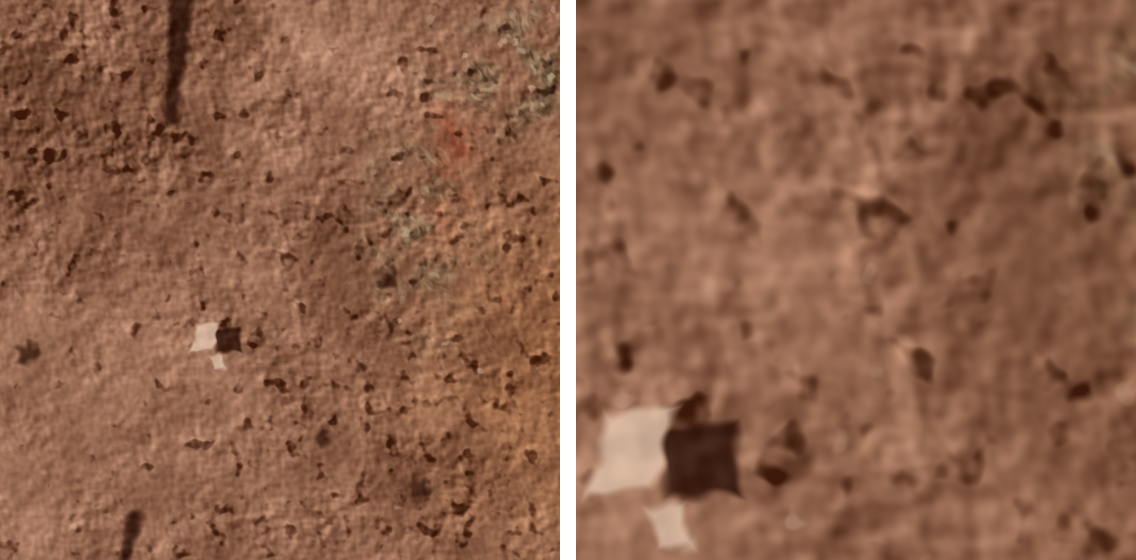
Left, the full canvas; right, a detail of the centre.
Write a Shadertoy shader that draws this texture.

```glsl
// Sunlit reddish bare soil with clods, pits, pale stones and sparse dry grass.
#define BASE_TONE 0.675
#define BROAD_CONTRAST 0.48
#define RELIEF 0.43
#define GRAIN 0.15
#define PIT_DEPTH 0.52
#define RIM_LIGHT 0.15
#define CLOD_SCALE 31.0
#define LIGHT_DIR vec2(-0.8, 0.6)
#define SOIL_DARK vec3(0.230, 0.095, 0.035)
#define SOIL_LIGHT vec3(0.710, 0.520, 0.415)
#define STONE_COLOR vec3(0.82, 0.69, 0.60)
#define SHADOW_COLOR vec3(0.20, 0.090, 0.05)

vec2 hash2(vec2 p) {
    vec3 q = fract(p.xyx * vec3(0.1031, 0.1030, 0.0973));
    q += dot(q, q.yzx + 33.33);
    return fract((q.xx + q.yz) * q.zy);
}

float corner(vec2 cell, vec2 offset) {
    float angle = 6.2832 * hash2(cell).x;
    return dot(vec2(cos(angle), sin(angle)), offset);
}

float gradientNoise(vec2 p) {
    vec2 i = floor(p), f = p - i, e = vec2(1, 0);
    vec2 u = f * f * f * (f * (f * 6.0 - 15.0) + 10.0);
    return mix(mix(corner(i, f), corner(i + e, f - e), u.x),
               mix(corner(i + e.yx, f - e.yx), corner(i + 1.0, f - 1.0), u.x), u.y);
}

float fbm(vec2 p) {
    float sum = 0.0, amp = 1.0;
    for (int i = 0; i < 4; i++) {
        sum += amp * gradientNoise(p);
        p = mat2(1.6, 1.2, -1.2, 1.6) * p + 17.3;
        amp *= 0.55;
    }
    return sum;
}

float clodHeight(vec2 p) {
    p *= CLOD_SCALE;
    return gradientNoise(p + 50.0) + 0.65 * gradientNoise(p * 1.9 + 9.0)
         + 0.3 * gradientNoise(p * 3.6 + 31.0);
}

// Ragged soft hollows where layered noise rises above a level
float hollow(vec2 p, float level) {
    float n = gradientNoise(p * 27.0 + 4.0) + 0.7 * gradientNoise(p * 51.0 + 60.0)
            + 0.3 * gradientNoise(p * 98.0 + 23.0);
    return smoothstep(level, level + 0.45, n);
}

// Soft ellipse used to weight a region
float region(vec2 p, vec2 center, vec2 radius) {
    vec2 d = (p - center) / radius;
    return exp(-dot(d, d));
}

// Scattered pale pebbles, one per kept cell
float pebbles(vec2 p, float scale, float amount) {
    vec2 q = p * scale + 210.0, cell = floor(q);
    float warp = 0.4 * gradientNoise(q * 2.3), result = 0.0;
    for (int y = -1; y <= 1; y++)
    for (int x = -1; x <= 1; x++) {
        vec2 id = cell + vec2(x, y), r = hash2(id), s = hash2(id + 71.0);
        vec2 d = q - id - 0.5 - 0.7 * (r - 0.5);
        float keep = smoothstep(s.y, s.y + 0.06, amount);
        float spot = length(d * vec2(1.0, 0.7 + 0.6 * r.x)) + warp - mix(0.15, 0.32, s.x);
        result = max(result, keep * smoothstep(0.10, -0.14, spot));
    }
    return result;
}

float box(vec2 p, vec2 center, vec2 halfSize, float skew) {
    vec2 d = p - center;
    d = abs(vec2(d.x + skew * d.y, d.y - 0.1 * d.x)) - halfSize;
    return smoothstep(0.004, -0.004, max(d.x, d.y));
}

// Tapered gully: narrow at the foot b
float gully(vec2 p, vec2 a, vec2 b, float width) {
    float t = clamp(dot(p - a, b - a) / dot(b - a, b - a), 0.0, 1.0);
    return smoothstep(0.009, -0.009, length(p - mix(a, b, t)) - width * (1.0 - 0.45 * t));
}

void mainImage(out vec4 fragColor, in vec2 fragCoord) {
    vec2 p = fragCoord / iResolution.xy;
    vec2 wobble = vec2(fbm(p * 9.0), fbm(p * 9.0 + 40.0));
    vec2 w = p + 0.07 * wobble;
    vec2 jitter = vec2(gradientNoise(p * 55.0), gradientNoise(p * 55.0 + 8.0));
    vec2 edge = p + 0.006 * jitter;

    // Regions of the ground
    float coarse = region(w, vec2(0.12, 0.78), vec2(0.32, 0.25));
    float smoothClay = region(w, vec2(0.12, 0.28), vec2(0.25, 0.28));
    float crust = max(region(w, vec2(0.50, 0.77), vec2(0.07, 0.13)),
                      region(w, vec2(0.60, 0.93), vec2(0.12, 0.13)));
    float orange = region(w, vec2(1.0, 0.35), vec2(0.25, 0.35));
    float red = region(w, vec2(0.81, 0.73), vec2(0.04, 0.09));
    float grass = max(region(w, vec2(0.93, 0.87), vec2(0.14, 0.09)),
                      region(w, vec2(0.75, 0.58), vec2(0.09, 0.14)));

    // Soil tone: broad patches, relief lit from the upper left, fine grain
    float tone = BASE_TONE + BROAD_CONTRAST * (0.35 * fbm(p * 4.0 + 3.0) + 0.45 * wobble.x);
    tone += 0.13 * smoothClay + 0.22 * crust - 0.18 * coarse + 0.05 * orange;
    float slope = clodHeight(p) - clodHeight(p + LIGHT_DIR * 0.0085);
    float rough = 0.85 + 0.7 * wobble.y + 0.3 * coarse + 0.3 * grass - 0.3 * smoothClay;
    tone += RELIEF * slope * clamp(rough, 0.35, 1.4);
    tone += GRAIN * gradientNoise(p * vec2(100.0, 75.0));

    // Ragged hollows, each with a bright rim on the side toward the light
    float level = 0.27 - 0.12 * coarse - 0.08 * orange + 0.20 * smoothClay + 0.16 * crust
                - 0.10 * region(p, vec2(0.70, 0.2), vec2(0.3, 0.25)) - 0.22 * wobble.y;
    level = max(level, 0.08);
    float pit = hollow(p, level);
    float rim = hollow(p - LIGHT_DIR * 0.013, level) * (1.0 - pit);
    tone += RIM_LIGHT * rim - PIT_DEPTH * pit;
    vec3 color = mix(SOIL_DARK, SOIL_LIGHT, clamp(tone, 0.0, 1.2));

    // Local tints and dry grass blades
    color *= mix(vec3(1), vec3(1.03, 0.98, 0.86), orange);
    color *= mix(vec3(1), vec3(1.13, 0.89, 0.82), red);
    vec2 along = mat2(0.8, -0.6, 0.6, 0.8) * p;
    float blade = gradientNoise(along * vec2(78.0, 45.0));
    float tuft = grass * smoothstep(-0.25, 0.25, gradientNoise(p * 17.0 + 6.0));
    color = mix(color, color.ggg * vec3(1.20, 1.08, 0.80), 0.5 * tuft);
    color = mix(color, vec3(0.72, 0.66, 0.53), 0.8 * tuft * smoothstep(0.15, 0.45, blade));
    color = mix(color, vec3(0.26, 0.18, 0.11), 0.8 * tuft * smoothstep(0.15, 0.45, -blade));

    // Gullies, deep holes and the shadow of the large stone
    float shade = gully(edge + 0.008 * wobble, vec2(0.325, 1.02), vec2(0.308, 0.79), 0.022);
    shade = max(shade, gully(edge, vec2(0.242, 0.075), vec2(0.218, -0.02), 0.013));
    vec3 holes[4] = vec3[](vec3(0.69, 0.50, 0.018), vec3(0.05, 0.37, 0.017),
                           vec3(0.577, 0.217, 0.012), vec3(0.75, 0.125, 0.018));
    for (int i = 0; i < 4; i++)
        shade = max(shade, 0.85 * smoothstep(0.010, -0.010,
                    length(edge + 0.010 * jitter - holes[i].xy) - holes[i].z));
    shade = max(shade, box(edge, vec2(0.407, 0.392), vec2(0.023, 0.021), 0.1));
    color = mix(color, SHADOW_COLOR + 0.06 * slope, 0.9 * shade);

    // Large stone, its chip, and scattered pale pebbles
    float stone = max(box(edge, vec2(0.366, 0.398), vec2(0.019, 0.024), -0.25),
                      box(edge, vec2(0.390, 0.353), vec2(0.010, 0.012), 0.3));
    float pale = 0.6 * pebbles(p, 46.0, 0.03 + 0.07 * grass);
    color = mix(color, STONE_COLOR * (1.0 + 0.1 * slope), max(stone, pale));
    fragColor = vec4(clamp(color, 0.0, 1.0), 1.0);
}
```
